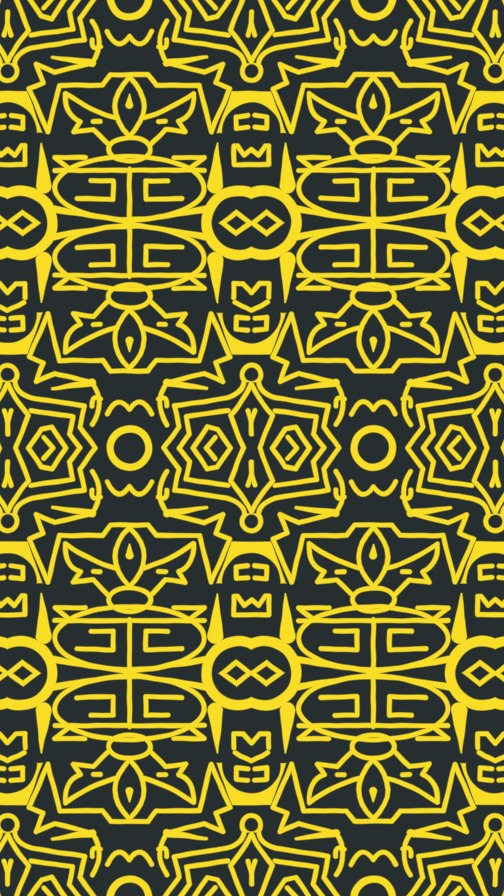
Reproduce this pattern procedurally as a Shadertoy shader.

```glsl
#define UNITS 768.0               // canvas height in design units
#define TILE vec2(209.0, 386.0)   // size of one mirrored repeat
#define CENTER vec2(111.0, 191.0) // middle of a repeat
#define LINE 2.2                  // half line width
#define WOBBLE 0.7                // hand-drawn unevenness
#define SOFTNESS 0.9
#define INK vec3(0.15, 0.18, 0.19)
#define GOLD vec3(0.98, 0.87, 0.15)

vec2 hashGradient(vec2 cell) {
    float angle = 6.2832 * fract(sin(dot(cell, vec2(127.1, 311.7))) * 43758.5);
    return vec2(cos(angle), sin(angle));
}

float gradientNoise(vec2 p) {
    vec2 i = floor(p), f = fract(p), w = f * f * (3.0 - 2.0 * f), e = vec2(1, 0);
    float a = dot(hashGradient(i), f);
    float b = dot(hashGradient(i + e), f - e);
    float c = dot(hashGradient(i + e.yx), f - e.yx);
    float d = dot(hashGradient(i + 1.0), f - 1.0);
    return mix(mix(a, b, w.x), mix(c, d, w.x), w.y);
}

// Segment whose radius tapers from ra to rb
float taper(vec2 p, vec2 a, vec2 b, float ra, float rb) {
    vec2 ab = b - a;
    float h = clamp(dot(p - a, ab) / dot(ab, ab), 0.0, 1.0);
    return length(p - a - ab * h) - mix(ra, rb, h);
}

float stroke(vec2 p, vec2 a, vec2 b) { return taper(p, a, b, LINE, LINE); }

float path(vec2 p, vec2 a, vec2 b, vec2 c, vec2 d) {
    return min(stroke(p, a, b), min(stroke(p, b, c), stroke(p, c, d)));
}

float curve(vec2 p, vec2 a, vec2 b, vec2 c) {
    float d = 1e3;
    vec2 last = a;
    for (int i = 1; i <= 8; i++) {
        float t = float(i) / 8.0;
        vec2 next = mix(mix(a, b, t), mix(b, c, t), t);
        d = min(d, stroke(p, last, next));
        last = next;
    }
    return d;
}

float ellipseRing(vec2 p, vec2 r) {
    float k = length(p / r);
    return abs((k - 1.0) * k / max(length(p / (r * r)), 1e-3)) - LINE;
}

// Oval lobes with bars and brackets, around the middle of the repeat
float lobes(vec2 p) {
    float d = min(length(p) - 6.0, stroke(p, vec2(0), vec2(0, 46)));
    d = min(d, ellipseRing(p - vec2(0, 30), vec2(64, 27)));
    d = min(d, taper(p, vec2(0), vec2(66, 12), 1.0, 3.2));
    d = min(d, stroke(p, vec2(0, 45), vec2(64, 45)));
    d = min(d, path(p, vec2(50, 45), vec2(64, 56), vec2(60, 56), vec2(38, 56)));
    return min(d, path(p, vec2(33, 36), vec2(14, 36), vec2(14, 20), vec2(45, 21)));
}

// Petal, leaf and the jagged frame around them
float flower(vec2 p) {
    float d = ellipseRing(p - vec2(0, 63), vec2(18, 10));
    d = min(d, curve(p, vec2(0, 74), vec2(25, 100), vec2(0, 125)));
    d = min(d, taper(p, vec2(0, 101), vec2(0, 110), 3.5, 0.8));
    d = min(d, curve(p, vec2(12, 90), vec2(34, 96), vec2(55, 111)));
    d = min(d, curve(p, vec2(55, 111), vec2(56, 92), vec2(42, 87)));
    d = min(d, path(p, vec2(42, 87), vec2(48, 78), vec2(31, 80), vec2(18, 67)));
    d = min(d, stroke(p, vec2(25, 87), vec2(31, 87)));
    d = min(d, path(p, vec2(0, 127), vec2(16, 127), vec2(23, 118), vec2(60, 118)));
    d = min(d, path(p, vec2(60, 118), vec2(70, 78), vec2(86, 115), vec2(74, 120)));
    d = min(d, path(p, vec2(74, 120), vec2(80, 136), vec2(64, 129), vec2(32, 137)));
    return min(d, taper(p, vec2(32, 137), vec2(66, 142), 3.5, 1.5));
}

// Linked diamonds in a dark double disc, with horns, small bars and a cup
float linkedDiamonds(vec2 p, bool upper) {
    float disc = length(p - vec2(11, 0));
    float d = max(min(disc - 32.0, taper(p, vec2(31, 32), vec2(29, 68), 7.0, 0.8)), 23.0 - disc);
    vec2 q = abs(p - vec2(13, 0));
    d = min(d, abs((q.x / 12.0 + q.y / 9.0 - 1.0) * 7.2) - LINE);
    if (upper) {
        d = min(d, path(p, vec2(0, 50), vec2(15, 50), vec2(15, 66), vec2(12, 66)));
        d = min(d, path(p, vec2(0, 63), vec2(6, 58), vec2(12, 66), vec2(15, 66)));
    } else {
        d = min(d, path(p, vec2(0, 60), vec2(7, 52), vec2(15, 52), vec2(15, 64)));
        d = min(d, path(p, vec2(0, 75), vec2(4, 73), vec2(9, 71), vec2(14, 68)));
    }
    d = min(d, path(p, vec2(3, 82), vec2(13, 81), vec2(13, 91), vec2(3, 92)));
    float side = (p.x - mix(30.0, 17.0, (p.y - 77.0) / 36.0)) * 0.94;
    float cup = max(max(side, abs(p.y - 95.0) - 18.0), 25.0 - length(p - vec2(0, 78)));
    return min(d, cup);
}

// Looped hourglass inside a double star, with chevrons
float star(vec2 p) {
    float d = max(abs(length(p - vec2(0, 63)) - 8.0) - LINE, 56.0 - p.y);
    d = min(d, curve(p, vec2(6, 57), vec2(7, 47), vec2(21, 43)));
    d = min(d, path(p, vec2(21, 43), vec2(66, 36), vec2(62, 18), vec2(75, 0)));
    d = min(d, path(p, vec2(20, 32), vec2(56, 27), vec2(53, 12), vec2(62, 0)));
    d = min(d, curve(p, vec2(0, 55), vec2(6, 42), vec2(18, 28)));
    d = min(d, stroke(p, vec2(18, 28), vec2(7, 0)));
    d = min(d, path(p, vec2(0, 12), vec2(0, 22), vec2(1, 26), vec2(3, 32)));
    d = min(d, path(p, vec2(50, 0), vec2(38, 18), vec2(29, 16), vec2(18, 0)));
    return min(d, stroke(p, vec2(39, 0), vec2(31, 9)));
}

// Ring between winged arcs and hooks
float ringAndHooks(vec2 p) {
    float d = abs(length(p) - 16.5) - 3.2;
    d = min(d, curve(p, vec2(0, 33), vec2(10, 48), vec2(19, 29)));
    d = min(d, curve(p, vec2(32, 56), vec2(20, 38), vec2(32, 20)));
    return min(d, curve(p, vec2(25, 42), vec2(33, 46), vec2(32, 36)));
}

void mainImage(out vec4 fragColor, in vec2 fragCoord) {
    float unit = UNITS / iResolution.y;
    vec2 p = fragCoord * unit;
    p += WOBBLE * vec2(gradientNoise(p / 14.0), gradientNoise(p / 14.0 + 57.0));

    // Mirrored repeat: m runs from its middle, s from its corner
    vec2 cell = mod(p - CENTER + 0.5 * TILE, TILE) - 0.5 * TILE;
    vec2 m = abs(cell), s = 0.5 * TILE - m;

    float d = min(lobes(m), flower(m));
    d = min(d, linkedDiamonds(vec2(s.x, m.y), cell.y > 0.0));
    d = min(d, min(star(s), ringAndHooks(vec2(m.x, s.y))));

    float edge = max(SOFTNESS, 0.7 * unit);
    fragColor = vec4(mix(GOLD, INK, smoothstep(-edge, edge, d)), 1.0);
}
```
